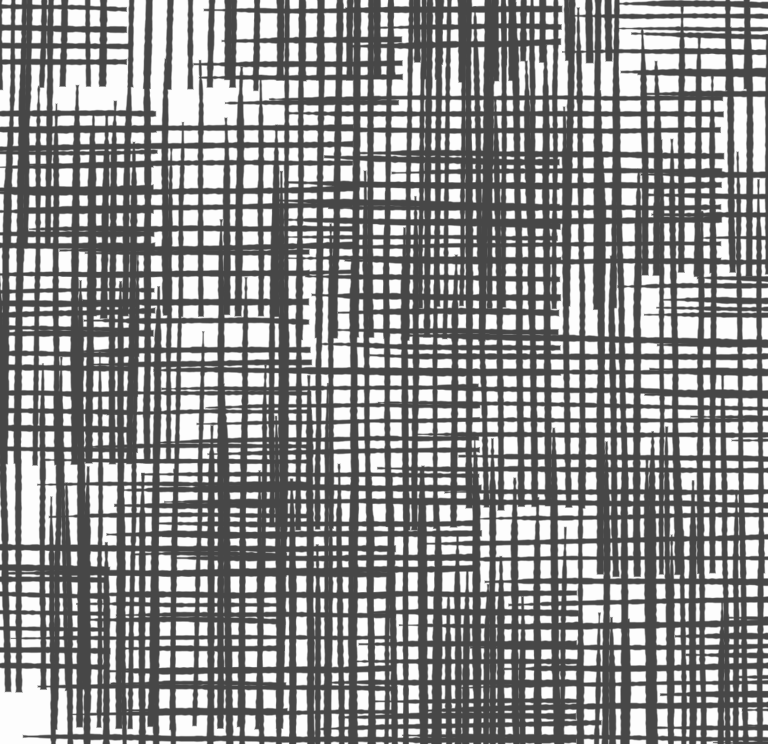
Reproduce this pattern procedurally as a Shadertoy shader.

```glsl
// Dense pen cross-hatching: overlapping patches of upright and level strokes
// in dark grey on white. Each patch is a row of jittered, slightly tilted
// strokes that share one flush end and taper off raggedly at the other.

const vec3 PAPER = vec3(0.992);
const vec3 INK = vec3(0.278);
const int GRID = 5;           // patches per side of the patch grid
const float CELL = 0.28;      // patch grid pitch, in canvas heights
const float MARGIN = 0.35;    // how far the grid starts outside the canvas
const float SOFTNESS = 0.0014;

float hash(vec2 p) {
    vec3 q = fract(vec3(p.xyx) * vec3(0.1031, 0.1030, 0.0973));
    q += dot(q, q.yzx + 33.33);
    return fract((q.x + q.y) * q.z);
}

float noise(float x, float seed) {
    float i = floor(x);
    float f = x - i;
    f = f * f * (3.0 - 2.0 * f);
    return mix(hash(vec2(i, seed)), hash(vec2(i + 1.0, seed)), f);
}

// Ink of one stroke: x runs across it, y runs along it from the flush end
float stroke(vec2 p, float len, float halfWidth, float tilt, float bow, float seed) {
    float t = p.y / len - 0.5;
    float centre = tilt * t * len + bow * (t * t - 0.1);
    centre += 0.0016 * (noise(p.y * 14.0, seed) - 0.5);
    float rough = 0.0011 * (noise(p.y * 190.0, seed + 7.0) - 0.5);
    float taper = mix(0.35, 1.0, smoothstep(0.0, 0.09, len - p.y));
    float side = abs(p.x - centre) - halfWidth * taper - rough;
    float ends = max(-p.y, p.y - len);
    float edge = max(SOFTNESS, 0.6 / iResolution.y);
    return 1.0 - smoothstep(-edge, edge, max(side, ends));
}

// Paper left bare by one patch whose lower left corner is the origin
float patchPaper(vec2 p, float len, float halfWidth, vec2 id) {
    float spacing = mix(0.022, 0.034, hash(id + 1.7));
    float count = floor(mix(7.0, 15.0, hash(id + 2.9)));
    float lean = 0.028 * (hash(id + 4.3) - 0.5);
    float paper = 1.0;
    float nearest = floor(p.x / spacing);
    for (int k = -1; k <= 1; k++) {
        float index = nearest + float(k);
        if (index < 0.0 || index >= count) continue;
        vec2 key = id * 17.0 + vec2(index * 3.1, index * 5.7);
        float seed = hash(key) * 90.0;
        float x = (index + 0.5 + 0.5 * (hash(key + 11.0) - 0.5)) * spacing;
        float start = 0.006 * (hash(key + 23.0) - 0.5);
        float ragged = len * mix(0.78, 1.1, hash(key + 31.0));
        float weight = halfWidth * mix(0.65, 1.08, hash(key + 43.0));
        float tilt = lean + 0.024 * (hash(key + 57.0) - 0.5);
        float bow = 0.012 * (hash(key + 61.0) - 0.5);
        paper *= 1.0 - stroke(p - vec2(x, start), ragged, weight, tilt, bow, seed);
    }
    return paper;
}

// Jittered grid of patches, all with strokes running along y
float hatchPaper(vec2 p, float meanLength, float halfWidth, float seed) {
    float paper = 1.0;
    for (int j = 0; j < GRID; j++) {
        for (int i = 0; i < GRID; i++) {
            vec2 cell = vec2(i, j);
            vec2 id = cell * 7.3 + seed;
            vec2 jitter = vec2(hash(id), hash(id + 9.1)) * 0.7;
            vec2 corner = (cell + jitter) * CELL - MARGIN;
            float len = meanLength * mix(0.6, 1.4, hash(id + 5.9));
            paper *= patchPaper(p - corner, len, halfWidth, id);
        }
    }
    return paper;
}

void mainImage(out vec4 fragColor, in vec2 fragCoord) {
    vec2 p = fragCoord / iResolution.y;
    float aspect = iResolution.x / iResolution.y;

    // Upright strokes are flush at the bottom, level ones at the right
    float upright = hatchPaper(p, 0.5, 0.0045, 13.0);
    float level = hatchPaper(vec2(p.y, aspect - p.x), 0.42, 0.0039, 71.0);

    fragColor = vec4(mix(INK, PAPER, upright * level), 1.0);
}
```
